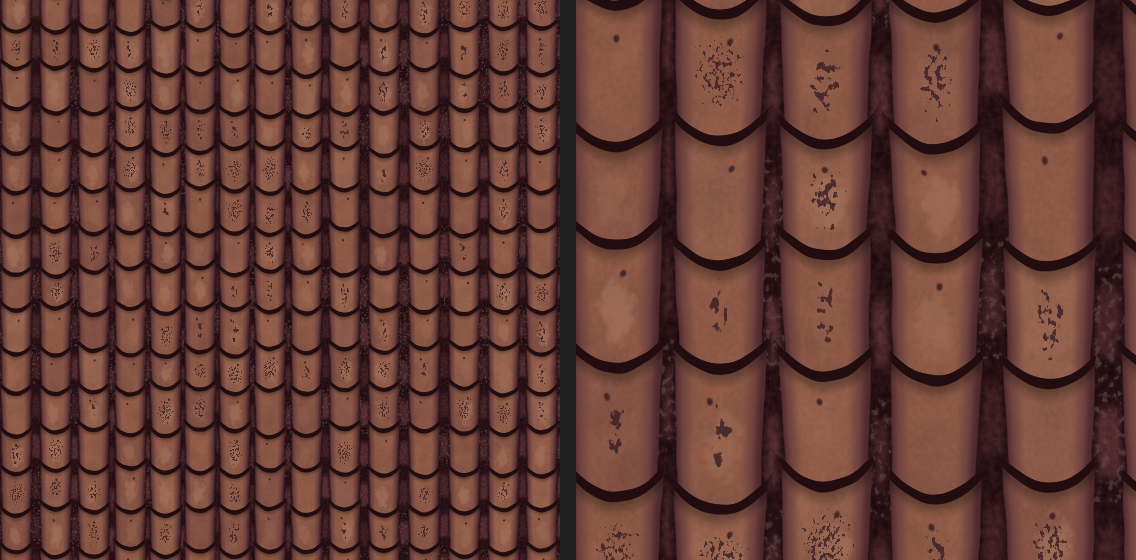
Left, the full canvas; right, a detail of the centre.
This texture is drawn by a Shadertoy shader. Its source:

```glsl
// Weathered terracotta barrel-tile roof: overlapping tapered tiles above shadowed pan tiles.
#define COLS 15.0
#define ROWS 14.0
#define SAG 0.20
#define SEAM 0.075
#define WEAR 0.34
#define PALE vec3(0.62, 0.43, 0.34)
#define BODY vec3(0.56, 0.355, 0.275)
#define ROSE vec3(0.45, 0.27, 0.25)
#define MAROON vec3(0.34, 0.18, 0.20)
#define SHADE vec3(0.20, 0.09, 0.11)
#define DARK vec3(0.11, 0.04, 0.05)

vec2 hash2(vec2 p) {
    vec3 q = fract(p.xyx * vec3(0.1031, 0.1030, 0.0973));
    q += dot(q, q.yzx + 33.33);
    return fract((q.xx + q.yz) * q.zy);
}

float corner(vec2 cell, vec2 offset, vec2 f) {
    return dot(hash2(cell + offset + 57.0) * 2.0 - 1.0, f - offset);
}

// Gradient noise, roughly -0.7 to 0.7
float noise(vec2 p) {
    vec2 i = floor(p), f = fract(p);
    vec2 w = f * f * f * (f * (f * 6.0 - 15.0) + 10.0);
    return mix(mix(corner(i, vec2(0, 0), f), corner(i, vec2(1, 0), f), w.x),
               mix(corner(i, vec2(0, 1), f), corner(i, vec2(1, 1), f), w.x), w.y);
}

float fbm(vec2 p) {
    return noise(p) + 0.5 * noise(p * 2.1 + 7.3) + 0.25 * noise(p * 4.3 + 3.1);
}

// Columns drift slowly sideways
float columnCentre(float i) {
    return i + 0.36 + 0.15 * cos((i - 2.0) * 0.5236);
}

// Height of the overlap above tile row r
float seamHeight(float col, float r) {
    return r + 0.78 + 0.22 * (hash2(vec2(col + 11.0, r + 23.0)).x - 0.5);
}

// Recessed pan tiles, debris and shadow between the columns
vec3 panColour(vec2 p, float gap, float edgeDist) {
    float y = p.y + 0.5 * hash2(vec2(gap + 31.0, 5.0)).x + 0.05 * noise(p * 5.0);
    float t = fract(y);
    vec2 h = hash2(vec2(gap + 9.0, floor(y) + 40.0));
    float grit = fbm(p * vec2(16.0, 15.0));
    float face = smoothstep(0.12, 0.32, t) * (1.0 - smoothstep(0.72, 0.86, t));
    face *= smoothstep(-0.01, 0.09, edgeDist) * (0.4 + 0.6 * h.x);
    vec3 c = mix(DARK, SHADE, clamp(0.45 + grit, 0.0, 1.0));
    c = mix(c, MAROON * (1.0 + 0.3 * grit), face);
    float debris = step(0.6, h.y) * smoothstep(0.1, 0.4, grit);
    return mix(c, vec3(0.34, 0.27, 0.25), debris * 0.6);
}

// Curved clay face: q runs -1..1 across, t runs 0..1 downwards
vec3 tileColour(vec2 p, float q, float t, vec2 id) {
    vec2 h = hash2(id + 71.0), k = hash2(id + 137.0), m = hash2(id + 211.0);
    float grain = fbm(p * vec2(22.0, 20.0)), broad = fbm(p * 2.3);
    float side = abs(q + 0.04);

    // Clay tint and cylindrical shading
    vec3 c = mix(BODY, ROSE, 0.45 * h.x * h.x + 0.12 * t);
    c = mix(c, PALE, 0.35 * smoothstep(0.6, 1.0, h.y));
    c *= 1.0 + 0.10 * broad + 0.07 * grain;
    c = mix(c, ROSE * 0.98, smoothstep(0.5, 0.82, side));
    c = mix(c, MAROON * 0.9, smoothstep(0.76, 1.0, side));

    // Pale worn patch, ragged at its border
    vec2 e = vec2(q - 0.4 * (k.x - 0.5), (t - 0.58) * 1.5);
    float patchMask = 1.0 - smoothstep(0.22, 0.5, length(e) + 0.28 * fbm(p * 7.0));
    c = mix(c, PALE * 1.02, patchMask * smoothstep(0.25, 0.9, k.y) * 0.75);

    // Clustered lichen specks or a narrow stain on worn tiles
    vec2 s = vec2(q / mix(0.28, 0.75, m.y), (t - 0.52) / 0.36);
    float cluster = 1.0 - smoothstep(0.3, 1.1, length(s));
    float scale = mix(7.0, 22.0, m.y);
    float specks = smoothstep(0.02, 0.16, fbm(p * vec2(scale * 1.3, scale) + 19.0) - 0.5 * (1.0 - cluster));
    c = mix(c, SHADE + 0.04, specks * smoothstep(0.0, 0.2, cluster) * step(m.x, WEAR) * 0.85);

    // Nail hole
    float hole = length(vec2(q - 0.5 * (m.y - 0.5), (t - 0.27) * 2.4));
    return mix(c, SHADE, (1.0 - smoothstep(0.03, 0.1, hole)) * step(0.5, k.x) * 0.8);
}

void mainImage(out vec4 fragColor, in vec2 fragCoord) {
    vec2 uv = fragCoord / iResolution.xy;
    vec2 p = vec2(uv.x * COLS, (1.0 - uv.y) * ROWS);
    vec2 aa = vec2(COLS, ROWS) / iResolution.xy;

    // Nearest column
    float col = 0.0, x = 9.0;
    for (float n = -1.0; n <= 1.0; n++) {
        float i = floor(p.x) + n, dx = p.x - columnCentre(i);
        if (abs(dx) < abs(x)) { x = dx; col = i; }
    }
    float gap = col + step(0.0, x);
    x += 0.018 * noise(p * vec2(2.0, 3.0));

    // Tile between two sagging seams
    float y = p.y + SAG * min(x * x / 0.16, 1.4) + 0.025 * noise(p * 4.0);
    float row = floor(y - 0.78);
    row += step(seamHeight(col, row + 1.0), y) - step(y, seamHeight(col, row));
    float top = seamHeight(col, row), bottom = seamHeight(col, row + 1.0);
    float t = (y - top) / (bottom - top);
    x += 0.05 * (hash2(vec2(col, row) + 91.0).y - 0.5) * (t - 0.5);
    float halfWidth = mix(0.415, 0.37, t);
    float edgeDist = abs(x) - halfWidth;

    // Clay, contact shadow under the overlap, then the gap
    vec3 tile = tileColour(p, x / halfWidth, t, vec2(col, row));
    tile *= 1.0 - 0.28 * (1.0 - smoothstep(SEAM, SEAM + 0.15, y - top));
    float line = max(1.0 - smoothstep(SEAM, SEAM + 1.5 * aa.y, y - top),
                     1.0 - smoothstep(0.0, 1.2 * aa.y, bottom - y));
    tile = mix(tile, mix(DARK, SHADE, 0.2), line);
    vec3 colour = mix(tile, panColour(p, gap, edgeDist), smoothstep(-aa.x, aa.x, edgeDist));
    fragColor = vec4(colour, 1.0);
}
```
